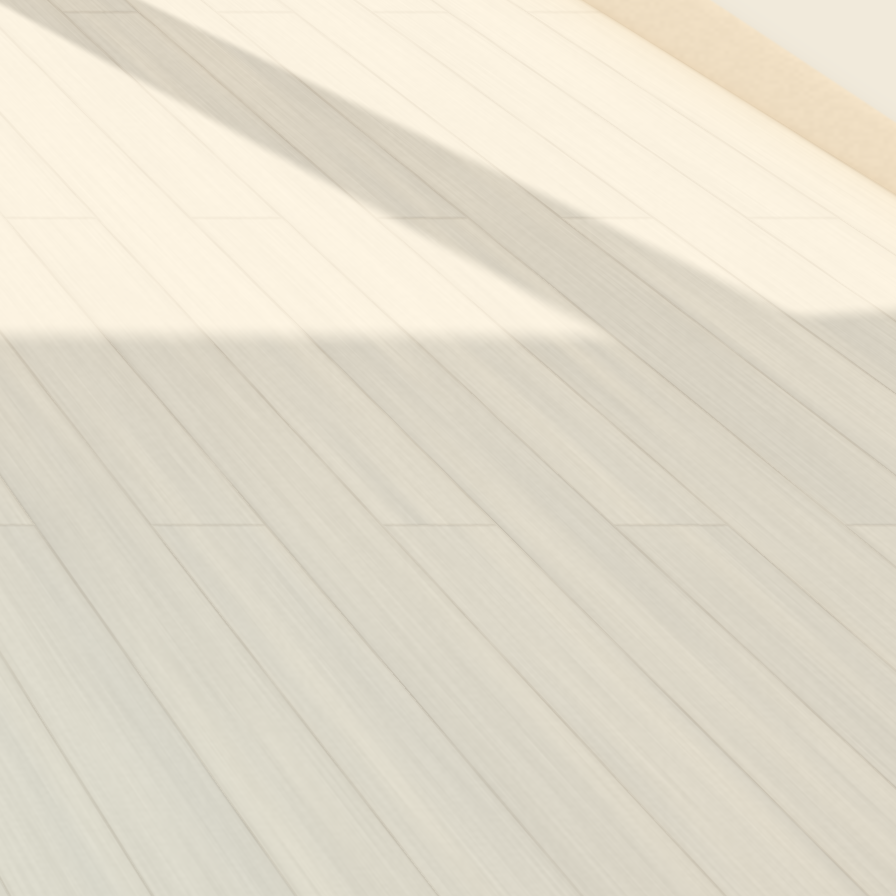
Write a WebGL 1 fragment shader that draws this texture.

```glsl
precision highp float;
// Pale plank floor in perspective, with window light, a slanted shadow and a baseboard.

uniform vec2 u_resolution;

#define VANISH vec2(-1.182, -1.150)
#define JOINT_Y 0.586
#define PLANK_WIDTH 0.129
#define SEAM_OFFSET 0.039
#define JOINT_STEP 0.246
#define SEAM_DEPTH 0.055
#define GRAIN_DEPTH 0.022
#define SHADE_COLOR vec3(0.865, 0.842, 0.782)
#define LIT_COLOR vec3(0.988, 0.953, 0.883)
#define WALL_COLOR vec3(0.945, 0.918, 0.860)
#define BOARD_COLOR vec3(0.935, 0.868, 0.760)

float hash(vec2 p) {
  return fract(sin(dot(p, vec2(127.1, 311.7))) * 43758.5453);
}

float noise(vec2 p) {
  vec2 i = floor(p);
  vec2 f = fract(p);
  f = f * f * (3.0 - 2.0 * f);
  return mix(mix(hash(i), hash(i + vec2(1.0, 0.0)), f.x),
             mix(hash(i + vec2(0.0, 1.0)), hash(i + vec2(1.0, 1.0)), f.x), f.y);
}

// Signed distance below the line y = height + slope * x, with y pointing down.
float below(vec2 p, float height, float slope) {
  return (p.y - height - slope * p.x) / sqrt(1.0 + slope * slope);
}

float softStep(float d, float blur) {
  return smoothstep(-blur, blur, d);
}

// Amount of window light: two patches divided by the slanted shadow.
float sunlight(vec2 p) {
  float blur = 0.004 + 0.016 * clamp(p.y, 0.0, 0.4);
  float leftPatch = softStep(below(p, 0.004, 0.5467), blur)
                  * softStep(-below(p, 0.374, 0.002), 0.015);
  float rightPatch = softStep(-below(p, -0.0752, 0.482), blur)
                   * softStep(-below(p, 0.416, -0.070), 0.011);
  return max(leftPatch, rightPatch);
}

vec3 floorColor(vec2 p) {
  // Perspective coordinates: across counts planks, along follows their length.
  float depth = max(p.y - VANISH.y, 0.1);
  float scale = (JOINT_Y - VANISH.y) / depth;
  float across = ((p.x - VANISH.x) * scale + VANISH.x - SEAM_OFFSET) / PLANK_WIDTH;
  float along = scale - 1.0;
  float plank = floor(across);
  float inPlank = fract(across);

  // Neighbouring planks have their end joints half a board apart.
  float row = along / (2.0 * JOINT_STEP) + 0.5 * (1.0 - mod(plank, 2.0));
  float board = floor(row);
  float inBoard = fract(row);

  // Thin seams along the planks and fainter joints across them.
  float seamDist = min(inPlank, 1.0 - inPlank) * PLANK_WIDTH / scale * 0.73;
  float jointDist = min(inBoard, 1.0 - inBoard) * 2.0 * JOINT_STEP * depth / scale;
  float wear = 0.45 + 0.75 * noise(vec2(plank * 7.0, along * 55.0));
  float seam = (1.0 - smoothstep(0.0004, 0.0024, seamDist)) * wear;
  seam += 0.25 * (1.0 - smoothstep(0.0, 0.008, seamDist));
  float joint = 0.75 * (1.0 - smoothstep(0.0004, 0.0026, jointDist));

  // Grain stretched along each board, broad streaks and a fine tooth.
  vec2 id = vec2(plank, board) * 17.0;
  float grain = noise(vec2(across * 30.0, along * 22.0) + id) - 0.5;
  grain += 0.6 * (noise(vec2(across * 58.0, along * 48.0) + id) - 0.5);
  float streak = noise(vec2(across * 4.5, along * 7.0) + id) - 0.5;
  float tooth = noise(p * vec2(190.0, 260.0)) - 0.5;
  float tone = hash(vec2(plank, board) + 3.0) - 0.5;

  // Shade is warmer and darker far away, cooler at the near left.
  float sun = sunlight(p);
  float far = 1.0 - smoothstep(0.0, 0.65, p.y);
  float cool = smoothstep(0.3, 1.0, p.y) * (1.0 - smoothstep(0.0, 0.9, p.x));
  vec3 shade = SHADE_COLOR - far * vec3(0.012, 0.021, 0.027);
  shade += cool * vec3(-0.012, 0.004, 0.012);
  shade += streak * vec3(0.022, 0.016, 0.006);
  vec3 color = mix(shade, LIT_COLOR, sun);

  float detail = grain * GRAIN_DEPTH + streak * 0.016 + tooth * 0.012 + tone * 0.010;
  color += detail * mix(1.0, 0.5, sun);
  color -= max(seam, joint) * SEAM_DEPTH * mix(1.0, 0.55, sun) * vec3(0.9, 1.0, 1.05);
  return color;
}

void main() {
  vec2 p = gl_FragCoord.xy / u_resolution;
  p.y = 1.0 - p.y;

  float boardFoot = below(p, -0.4032, 0.620);
  float boardTop = below(p, -0.525, 0.662);
  vec3 color = floorColor(p);

  // Warm bounce and contact line where the floor meets the baseboard.
  color -= exp(-max(boardFoot, 0.0) * 38.0) * vec3(0.010, 0.025, 0.048);
  color -= exp(-abs(boardFoot) * 420.0) * vec3(0.07, 0.09, 0.11);

  // Baseboard face with a pale upper lip, then the wall above it.
  float fleck = noise(p * vec2(180.0, 240.0)) - 0.5;
  vec3 face = BOARD_COLOR + fleck * 0.018;
  face += 0.025 * exp(-max(boardTop, 0.0) * 90.0);
  face -= exp(min(boardFoot, 0.0) * 180.0) * vec3(0.02, 0.03, 0.04);
  color = mix(face, color, softStep(boardFoot, 0.0018));
  vec3 wall = WALL_COLOR - 0.018 * exp(min(boardTop, 0.0) * 120.0);
  color = mix(wall, color, softStep(boardTop, 0.002));

  gl_FragColor = vec4(clamp(color, 0.0, 1.0), 1.0);
}
```
